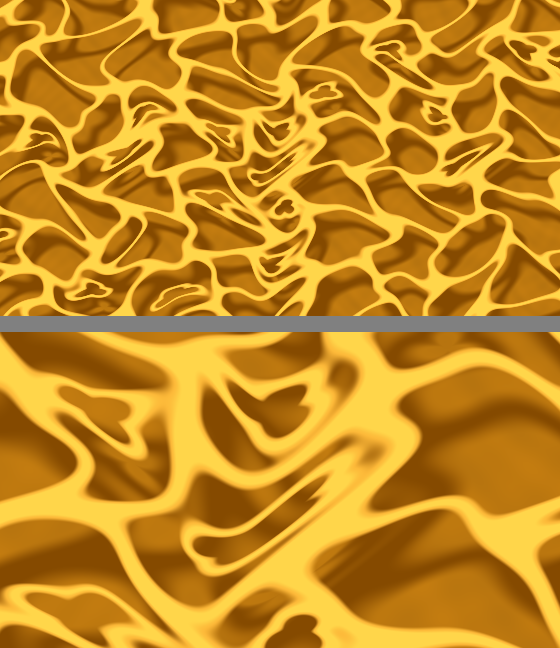
Top: the whole. Bottom: its middle third, enlarged.
This pattern is drawn by a Shadertoy shader. Its source:

```glsl
const vec3 AMBER  = vec3(0.74, 0.47, 0.06);
const vec3 SHADE  = vec3(0.52, 0.29, 0.00);
const vec3 RIM    = vec3(0.99, 0.72, 0.22);
const vec3 CORE   = vec3(1.00, 0.84, 0.29);

const vec2  CELLS = vec2(5.0, 6.6);           // cells per canvas height
const float JITTER = 0.84;                    // irregularity of the sites
const float FILLET = 12.0;                    // lower = thicker junctions
const float WARP_AMP = 0.22;
const float WARP_FREQ = 2.4;
const float RING_SHARE = 0.24;                // cells holding a closed loop
const float RING_RADIUS = 0.22;
const float CORE_WIDTH = 0.025;
const float RIM_WIDTH = 0.047;
const float EDGE_SOFT = 0.014;
const float SHADE_WIDTH = 0.14;
const vec2  SHADE_SHIFT = vec2(0.036, -0.055);
const float MOTTLE = 0.018;

vec3 hash3(vec2 cell) {
    vec3 h = fract(cell.xyx * vec3(0.1031, 0.1030, 0.0973));
    h += dot(h, h.yxz + 33.33);
    return fract((h.xxy + h.yzz) * h.zyx);
}

vec2 site(vec2 cell) {
    return cell + 0.5 + JITTER * (hash3(cell).xy - 0.5);
}

// Layered sines bend the straight cell walls.
vec2 warp(vec2 q) {
    float amp = WARP_AMP, freq = WARP_FREQ;
    for (int i = 0; i < 3; i++) {
        q += amp * sin(freq * q.yx + vec2(1.3, 4.1) * float(i + 1));
        amp *= 0.55;
        freq *= 1.8;
    }
    return q;
}

// Distance to the outline of a wobbly, tilted loop.
float loopDistance(vec2 v, vec3 seed) {
    float tilt = 0.8 * (seed.x - 0.5);
    v = mat2(cos(tilt), sin(tilt), -sin(tilt), cos(tilt)) * v;
    v *= vec2(0.8, 1.25);
    float angle = atan(v.y, v.x + 1e-5);
    float radius = RING_RADIUS * (1.0 + 0.28 * sin(3.0 * angle + 6.28 * seed.y));
    return abs(length(v) - radius);
}

// Smoothly blended distance to cell walls and loops.
float network(vec2 p) {
    vec2 q = warp(p * CELLS);
    vec2 base = floor(q), home = base;
    float nearest = 1e3;
    for (int y = -1; y <= 1; y++)
    for (int x = -1; x <= 1; x++) {
        vec2 cell = base + vec2(x, y);
        vec2 v = site(cell) - q;
        float d = dot(v, v);
        if (d < nearest) { nearest = d; home = cell; }
    }

    vec2 toHome = site(home) - q;
    float sum = 0.0;
    for (int y = -2; y <= 2; y++)
    for (int x = -2; x <= 2; x++) {
        if (x == 0 && y == 0) continue;
        vec2 toOther = site(home + vec2(x, y)) - q;
        float wall = dot(0.5 * (toHome + toOther), normalize(toOther - toHome));
        sum += exp(-FILLET * wall);
    }

    vec3 seed = hash3(home + 71.0);
    if (seed.z < RING_SHARE) sum += exp(-FILLET * loopDistance(-toHome, seed));
    return -log(sum) / FILLET;
}

// One inside the given half width, with a soft border.
float band(float d, float halfWidth, float soft) {
    return 1.0 - smoothstep(halfWidth - soft, halfWidth + soft, d);
}

void mainImage(out vec4 fragColor, in vec2 fragCoord) {
    vec2 p = fragCoord / iResolution.y;
    float soft = max(EDGE_SOFT, 0.7 * CELLS.y / iResolution.y);

    // Amber ground with faint mottling
    vec2 m = p * 95.0 + 2.0 * sin(p.yx * 23.0);
    vec3 color = AMBER * (1.0 + MOTTLE * (sin(m.x) * sin(m.y) + sin(0.37 * m.x + 0.6 * m.y)));

    // Soft shadow cast by the shifted network
    float shade = 1.0 - smoothstep(0.0, SHADE_WIDTH, network(p - SHADE_SHIFT));
    color = mix(color, SHADE, shade);

    // Bright strands of slowly varying thickness
    float swell = 0.010 * sin(7.0 * p.x + 3.0 * sin(5.0 * p.y)) * sin(9.0 * p.y + 2.0 * p.x);
    float d = network(p) - swell;
    color = mix(color, RIM, band(d, RIM_WIDTH, soft));
    color = mix(color, CORE, band(d, CORE_WIDTH, soft));

    fragColor = vec4(color, 1.0);
}
```
